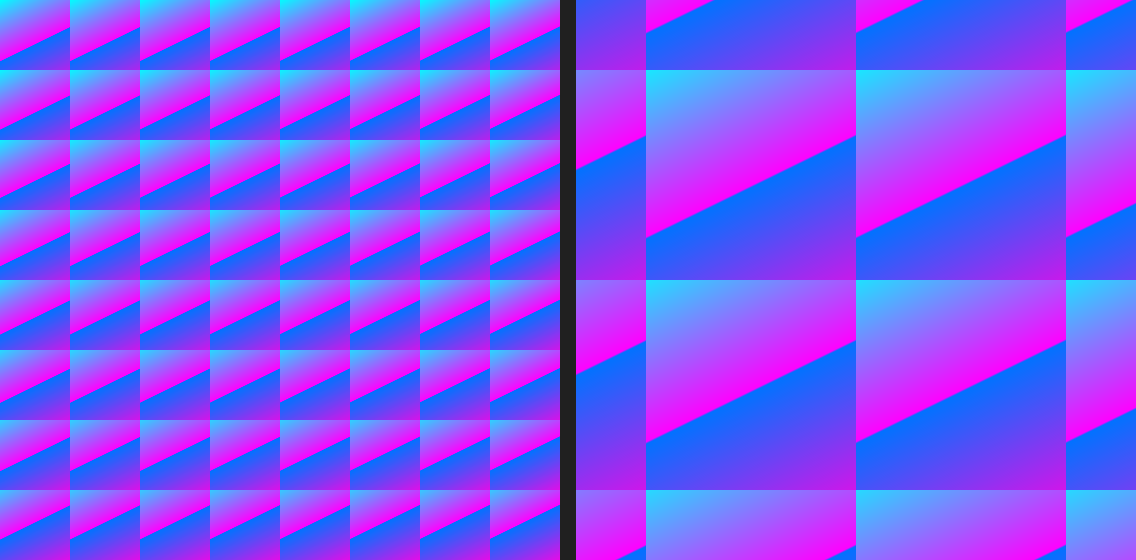
Left, the full canvas; right, a detail of the centre.
A three.js fragment shader for this pattern:

```glsl
// An 8 by 8 grid of square tiles, each cut by a slanted edge into two gradients.
// A slanted ramp crosses each tile: cyan to magenta above the edge, blue to
// magenta below it. The ramp slides slightly from row to row and column to column.

varying vec2 vUv;

const float TILES = 8.0;
const vec2 SLANT = vec2(0.49, 1.0);     // ramp growth rightward and downward
const vec2 DRIFT = vec2(0.0015, 0.024); // ramp shift per column and per row
const float RAMP_LENGTH = 0.877;        // ramp distance, in tiles, to the edge
const float EDGE_SOFTNESS = 0.007;      // half width of the smoothed edge

const vec3 CYAN = vec3(0.0, 1.0, 1.0);
const vec3 MAGENTA = vec3(1.0, 0.0, 1.0);
const vec3 BLUE = vec3(0.0, 0.45, 1.0);
const vec3 ORCHID = vec3(1.0, 0.0, 0.9);

// Distance along the slanted ramp inside one tile, measured from its top left.
float rampDistance(vec2 local, vec2 cell, vec2 slant, vec2 drift) {
  return dot(local, slant) + dot(cell, drift);
}

// Linear blend held at its end colours.
vec3 gradient(vec3 start, vec3 end, float t) {
  return mix(start, end, clamp(t, 0.0, 1.0));
}

// Two gradients in sequence, joined by a narrow smoothed step.
vec3 splitGradient(float dist, float rampLength, float softness) {
  vec3 upper = gradient(CYAN, MAGENTA, dist / rampLength);
  vec3 lower = gradient(BLUE, ORCHID, dist / rampLength - 1.0);
  float below = smoothstep(-softness, softness, dist - rampLength);
  return mix(upper, lower, below);
}

void main() {
  // Tile coordinates run right and down from the top left corner.
  vec2 grid = vec2(vUv.x, 1.0 - vUv.y) * TILES;
  vec2 cell = floor(grid);
  vec2 local = fract(grid);

  float dist = rampDistance(local, cell, SLANT, DRIFT);
  gl_FragColor = vec4(splitGradient(dist, RAMP_LENGTH, EDGE_SOFTNESS), 1.0);
}
```
